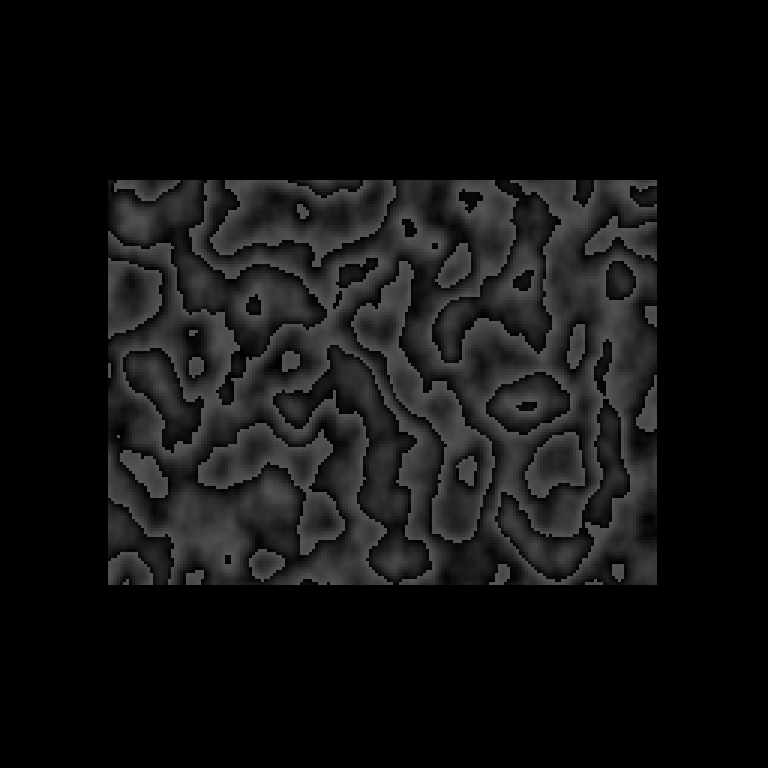
Give the GLSL for this texture, as a WebGL 2 fragment shader.

```glsl
#version 300 es
precision highp float;

uniform vec2 u_resolution;
out vec4 fragColor;

// Integer hash giving a unit gradient for a lattice corner
vec2 gradient(vec2 corner, float seed) {
    uvec2 q = uvec2(corner) + uvec2(17u, 59u) * uint(seed);
    uint h = q.x * 1597334677u ^ q.y * 3812015801u;
    h = (h ^ (h >> 15)) * 2246822519u;
    h ^= h >> 13;
    float angle = 6.28319 * float(h & 65535u) / 65536.0;
    return vec2(cos(angle), sin(angle));
}

// Gradient noise that wraps after a whole number of lattice cells
float wrappedNoise(vec2 p, vec2 period, float seed) {
    vec2 i = floor(p);
    vec2 f = p - i;
    vec2 w = f * f * f * (f * (f * 6.0 - 15.0) + 10.0);
    vec2 lo = mod(i, period);
    vec2 hi = mod(i + 1.0, period);
    float a = dot(gradient(lo, seed), f);
    float b = dot(gradient(vec2(hi.x, lo.y), seed), f - vec2(1.0, 0.0));
    float c = dot(gradient(vec2(lo.x, hi.y), seed), f - vec2(0.0, 1.0));
    float d = dot(gradient(hi, seed), f - 1.0);
    return mix(mix(a, b, w.x), mix(c, d, w.x), w.y);
}

// Broad blobs with progressively fainter detail
float blobField(vec2 uv) {
    float sum = 0.0;
    float weight = 1.0;
    vec2 period = vec2(11.0, 9.0);
    for (int octave = 0; octave < 4; octave++) {
        sum += weight * wrappedNoise(uv * period, period, float(octave + 3));
        weight *= 0.36;
        period *= 2.0;
    }
    return sum;
}

// Grey of one mosaic cell: a sawtooth of the field inside a black frame
float cellGrey(vec2 cell) {
    vec2 inside = step(vec2(36.0, 61.0), cell) * step(cell, vec2(218.0, 195.0));
    float ramp = fract(0.52 + 2.6 * blobField((cell + 0.5) / 256.0));
    return inside.x * inside.y * 0.335 * pow(ramp, 0.85);
}

void main() {
    // Mosaic of 256 cells per side, its joints softened over one pixel
    vec2 p = gl_FragCoord.xy / u_resolution * 256.0 - 0.5;
    vec2 cell = floor(p);
    vec2 pixel = 256.0 / u_resolution;
    vec2 blend = clamp((p - cell - 0.5) / pixel + 0.5, 0.0, 1.0);

    float grey = 0.0;
    for (int k = 0; k < 4; k++) {
        vec2 corner = vec2(k & 1, k >> 1);
        vec2 share = mix(1.0 - blend, blend, corner);
        grey += share.x * share.y * cellGrey(mod(cell + corner, 256.0));
    }
    fragColor = vec4(vec3(grey), 1.0);
}
```
